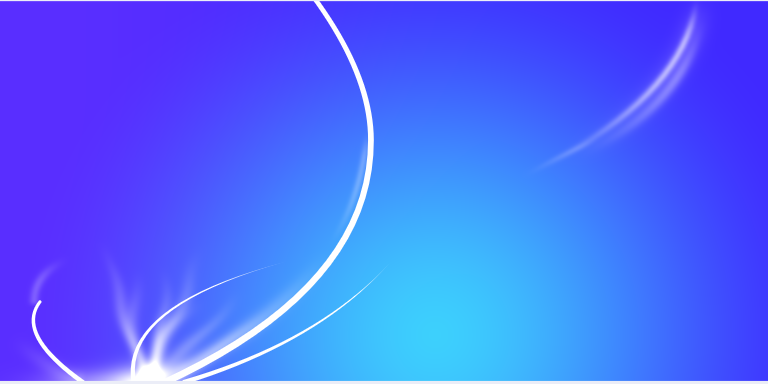
Write a Shadertoy shader that draws this background.

```glsl
// A cyan glow on deep blue, crossed by tapered white ribbons and soft wisps.
// Ribbons are quadratic Bezier curves, measured by short chords; each point
// knows its distance to the curve and its place along it, for the tapering.

const vec2 CANVAS = vec2(2.0, 1.0);
const vec2 GLOW_CENTER = vec2(1.133, 0.128);
const float GLOW_RADIUS = 1.1;
const vec3 CYAN = vec3(0.24, 0.82, 0.99);
const vec3 BLUE = vec3(0.25, 0.16, 1.0);
const vec3 VIOLET = vec3(0.35, 0.18, 1.0);
const vec3 BORDER = vec3(0.92, 0.93, 0.97);
const float BOTTOM_BORDER = 0.008;
const float TOP_BORDER = 0.003;
const vec2 PLUME_BASE = vec2(0.38, 0.0);
const int PLUMES = 7;
const int CHORDS = 20;

// Distance to a quadratic curve, and the parameter of the nearest point
vec2 curve(vec2 p, vec2 a, vec2 b, vec2 c) {
    vec2 nearest = vec2(1e3, 0.0);
    vec2 from = a;
    for (int i = 1; i <= CHORDS; i++) {
        float t = float(i) / float(CHORDS);
        vec2 to = mix(mix(a, b, t), mix(b, c, t), t);
        vec2 chord = to - from;
        float h = clamp(dot(p - from, chord) / dot(chord, chord), 0.0, 1.0);
        float d = length(p - from - h * chord);
        if (d < nearest.x) nearest = vec2(d, t + (h - 1.0) / float(CHORDS));
        from = to;
    }
    return nearest;
}

// Crisp ribbon whose half width runs from w0 to w1
float ribbon(vec2 p, vec2 a, vec2 b, vec2 c, float w0, float w1) {
    vec2 q = curve(p, a, b, c);
    float w = mix(w0, w1, q.y);
    float pixel = 1.0 / iResolution.y;
    float thinness = clamp(w / (0.5 * pixel), 0.0, 1.0);
    return thinness * clamp((w - q.x) / pixel + 0.5, 0.0, 1.0);
}

// Soft strand that fades in over the first part and out towards the end
float wisp(vec2 p, vec2 a, vec2 b, vec2 c, float width, float fadeIn) {
    vec2 q = curve(p, a, b, c);
    float fade = smoothstep(-0.01, fadeIn, q.y) * (1.0 - smoothstep(0.35, 1.0, q.y));
    return fade * exp(-q.x * q.x / (width * width));
}

// Fan of smoke rising from the base of the ribbons
float plumes(vec2 p) {
    float sum = 0.0;
    vec2 warped = p + 0.006 * vec2(sin(p.y * 31.0 + p.x * 9.0), sin(p.x * 27.0));
    for (int i = 0; i < PLUMES; i++) {
        float k = float(i);
        float angle = mix(0.55, 1.85, k / float(PLUMES - 1));
        vec2 dir = vec2(cos(angle), sin(angle));
        float reach = 0.34 + 0.07 * sin(k * 2.3 + 0.6);
        vec2 tip = PLUME_BASE + reach * dir;
        vec2 bend = PLUME_BASE + 0.5 * reach * dir + 0.05 * vec2(dir.y, -dir.x) * sin(k * 1.9 + 1.0);
        sum += 0.28 * wisp(warped, PLUME_BASE, bend, tip, 0.017 + 0.005 * sin(k * 3.1), 0.02);
    }
    return sum;
}

vec3 background(vec2 p) {
    vec3 rim = mix(VIOLET, BLUE, smoothstep(0.1, 1.3, p.x));
    return mix(CYAN, rim, smoothstep(-0.05, GLOW_RADIUS, distance(p, GLOW_CENTER)));
}

void mainImage(out vec4 fragColor, in vec2 fragCoord) {
    vec2 p = fragCoord / iResolution.xy * CANVAS;
    vec3 color = background(p);

    // Smoke and the bright root
    float haze = plumes(p);
    vec2 root = (p - PLUME_BASE) / vec2(0.085, 0.045);
    haze += 0.95 * exp(-dot(root, root));
    vec2 spill = (p - vec2(0.25, 0.0)) / vec2(0.14, 0.035);
    haze += 0.4 * exp(-dot(spill, spill));
    haze += 0.22 * wisp(p, vec2(0.09, 0.20), vec2(0.08, 0.29), vec2(0.19, 0.33), 0.012, 0.1);
    haze += 0.15 * wisp(p, vec2(0.22, 0.0), vec2(0.12, 0.04), vec2(0.02, 0.13), 0.022, 0.1);

    // Halo and ghost strand along the main arc
    haze += 0.3 * wisp(p, vec2(0.43, 0.02), vec2(0.72, 0.15), vec2(0.88, 0.37), 0.022, 0.1);
    haze += 0.25 * wisp(p, vec2(0.957, 0.66), vec2(0.94, 0.47), vec2(0.85, 0.35), 0.009, 0.2);

    // Drifting strands at the upper right
    vec2 driftEnd = vec2(1.354, 0.536);
    haze += 0.5 * wisp(p, vec2(1.815, 1.01), vec2(1.79, 0.74), driftEnd, 0.010, 0.25);
    haze += 0.28 * wisp(p, vec2(1.83, 0.95), vec2(1.77, 0.70), vec2(1.48, 0.585), 0.014, 0.35);
    haze += 0.14 * wisp(p, vec2(1.83, 1.02), vec2(1.79, 0.73), vec2(1.42, 0.56), 0.035, 0.2);
    haze += 0.12 * wisp(p, vec2(1.56, 0.64), vec2(1.46, 0.595), driftEnd, 0.008, 0.3);
    color = mix(color, vec3(1.0), clamp(haze, 0.0, 1.0));

    // Main arc in two joined halves, then the three thin ribbons
    vec2 crest = vec2(0.966, 0.635);
    float line = ribbon(p, vec2(0.815, 1.01), vec2(0.966, 0.805), crest, 0.006, 0.0075);
    line = max(line, ribbon(p, crest, vec2(0.966, 0.25), vec2(0.42, 0.0), 0.0075, 0.009));
    line = max(line, ribbon(p, vec2(0.48, 0.005), vec2(0.83, 0.11), vec2(1.015, 0.315), 0.006, 0.0));
    line = max(line, ribbon(p, vec2(0.349, 0.0), vec2(0.31, 0.2), vec2(0.742, 0.318), 0.006, 0.0));
    line = max(line, ribbon(p, vec2(0.104, 0.214), vec2(0.04, 0.13), vec2(0.215, 0.005), 0.004, 0.006));
    color = mix(color, vec3(1.0), line);

    // Pale borders
    float outside = max(BOTTOM_BORDER - p.y, p.y - 1.0 + TOP_BORDER);
    color = mix(color, BORDER, clamp(outside * iResolution.y + 0.5, 0.0, 1.0));
    fragColor = vec4(color, 1.0);
}
```
